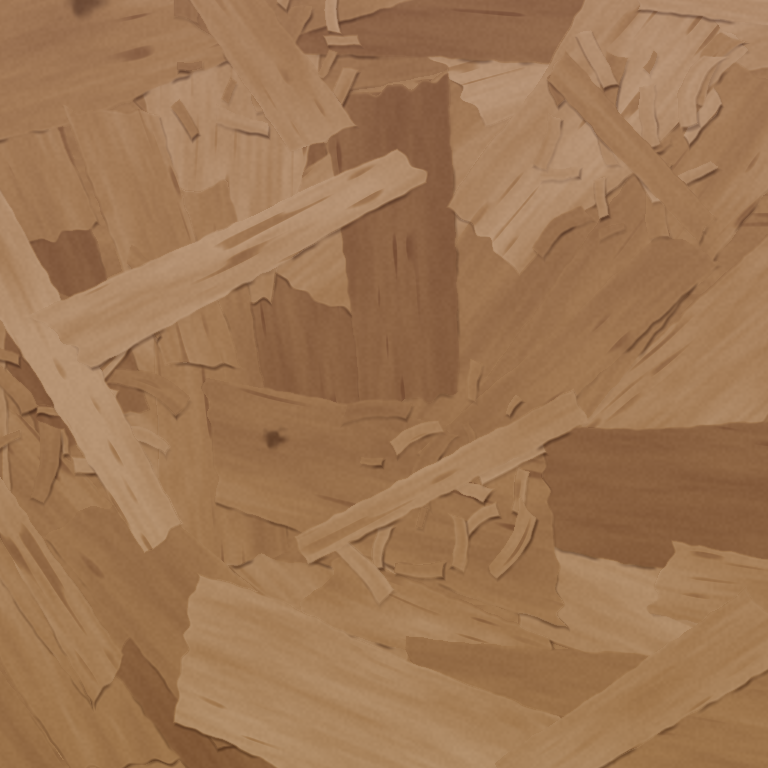
Write a Shadertoy shader that draws this texture.

```glsl
// Oriented strand board: pressed wood flakes, visited from the top one down.
// Strips lie over clusters of chips, which lie over broad flakes; a pixel stops
// at the first flake that hides the rest, and its grain is then drawn once.

const vec3 DARK_WOOD = vec3(0.505, 0.345, 0.23);
const vec3 MID_WOOD = vec3(0.63, 0.47, 0.32);
const vec3 PALE_WOOD = vec3(0.70, 0.56, 0.43);
const vec3 SHADOW_TINT = vec3(0.60, 0.53, 0.50);
const vec2 SHADOW_SHIFT = vec2(-0.0015, 0.0038);
const float EDGE_SOFTNESS = 0.0022;
const float TURN = 6.2832;
const int STRIPS = 7;
const int CHIPS = 76;
const int BROAD_FLAKES = 36;

float hash(vec2 p) {
    vec3 v = fract(p.xyx * 0.1031);
    v += dot(v, v.yzx + 33.33);
    return fract((v.x + v.y) * v.z);
}

vec3 hash3(float seed) {
    vec3 v = fract(seed * vec3(0.1031, 0.1030, 0.0973));
    v += dot(v, v.yzx + 33.33);
    return fract((v.xxy + v.yzz) * v.zyx);
}

float noise(vec2 p) {
    vec2 cell = floor(p), f = fract(p);
    f = f * f * (3.0 - 2.0 * f);
    float low = mix(hash(cell), hash(cell + vec2(1, 0)), f.x);
    float high = mix(hash(cell + vec2(0, 1)), hash(cell + vec2(1, 1)), f.x);
    return mix(low, high, f.y);
}

vec2 rotate(vec2 p, float angle) {
    float c = cos(angle), s = sin(angle);
    return vec2(c * p.x + s * p.y, c * p.y - s * p.x);
}

// Evenly spread points from a low-discrepancy sequence
vec2 spread(float i) {
    return fract(vec2(0.31, 0.67) + i * vec2(0.7549, 0.5698));
}

vec3 woodColor(float tone) {
    vec3 color = mix(DARK_WOOD, MID_WOOD, clamp(tone / 0.65, -0.3, 1.0));
    return mix(color, PALE_WOOD, clamp((tone - 0.65) / 0.35, 0.0, 1.15));
}

// Broad flakes share a leaning within each part of the board
float regionAngle(vec2 c) {
    if (c.y > 0.88) return 0.08;
    if (c.y > 0.48) return c.x < 0.55 ? -1.42 : 0.75;
    return c.x < 0.42 ? -0.88 : -0.32;
}

// Offsets that fray the ends and wave the sides of a flake
vec2 edgeWobble(vec2 q, float width, float seed) {
    float fray = noise(vec2(q.y * 65.0, seed + 9.0)) - 0.5;
    float bend = noise(vec2(q.x * 6.0, seed + 17.0)) - 0.5;
    float splinter = noise(vec2(q.x * 75.0, seed + 29.0)) - 0.5;
    return vec2(0.45 * min(width, 0.035) * fray, 0.18 * width * bend + 0.003 * splinter);
}

// Distance to a plank with slanted ends and tapered sides
float plankDistance(vec2 q, vec2 halfSize, float slant, float taper) {
    float ends = abs(q.x + slant * q.y) - halfSize.x;
    float sides = abs(q.y) - halfSize.y * (1.0 + taper * q.x / halfSize.x);
    return max(ends, sides);
}

// Soft streaks, fine fibres and a few short cracks
float grain(vec2 q, float seed) {
    float patches = noise(q * vec2(6.0, 15.0) + seed + 11.0) - 0.5;
    vec2 s = q + vec2(0.0, 0.014 * patches);
    float streaks = noise(s * vec2(5.0, 45.0) + seed) - 0.5;
    float fibres = noise(s * vec2(22.0, 150.0) + seed) - 0.5;
    float cracks = smoothstep(0.76, 0.95, noise(s * vec2(16.0, 120.0) + seed + 40.0));
    cracks *= smoothstep(-0.05, 0.25, patches);
    return 0.26 * patches + 0.20 * streaks + 0.15 * fibres - 0.5 * cracks;
}

float knot(vec2 p, vec2 centre, float radius) {
    vec2 q = (p - centre) / radius;
    float ragged = 0.8 * (noise(q * 2.5 + 7.0) - 0.5);
    return 0.8 * smoothstep(1.0, 0.1, length(q * vec2(0.7, 1.1)) + ragged);
}

void mainImage(out vec4 fragColor, in vec2 fragCoord) {
    vec2 p = fragCoord / iResolution.y;
    float broken = smoothstep(0.4, 0.75, noise(p * 38.0));
    float open = 1.0, light = 1.0, litSum = 0.0, toneSum = 0.0;
    float strongest = 0.0, grainSeed = 1.0;
    vec2 grainPoint = p;

    for (int i = 0; i < STRIPS + CHIPS + BROAD_FLAKES; i++) {
        float id = float(i);
        vec3 rnd = hash3(id + 3.0);
        vec2 centre, halfSize;
        float tone, angle, curl = 0.0, depth = 0.05;
        if (i < STRIPS) {
            centre = spread(id);
            halfSize = vec2(mix(0.14, 0.28, rnd.y), mix(0.013, 0.046, fract(rnd.y * 7.0)));
            tone = mix(0.62, 0.96, rnd.z);
            angle = (mod(id, 3.0) < 0.5 ? 0.55 : -0.85) + 0.4 * (rnd.x - 0.5);
        } else if (i < STRIPS + CHIPS) {
            // Four clusters of curled, crumbled chips
            float cluster = mod(id, 4.0);
            vec2 scatter = spread(floor(id / 4.0) + 0.37 * cluster) - 0.5;
            centre = spread(cluster + 2.0) + 0.25 * scatter;
            halfSize = mix(vec2(0.012, 0.004), vec2(0.052, 0.013), rnd.y);
            tone = mix(0.42, 0.92, rnd.z);
            angle = TURN * rnd.x;
            curl = 14.0 * (fract(rnd.y * 11.0) - 0.5);
            depth = 0.25;
        } else {
            centre = spread(id) * 1.1 - 0.05;
            halfSize = mix(vec2(0.15, 0.04), vec2(0.30, 0.11), vec2(rnd.y, fract(rnd.y * 7.0)));
            tone = rnd.z < 0.08 ? 0.17 : mix(0.42, 0.93, rnd.z);
            angle = regionAngle(centre) + 0.5 * (rnd.x - 0.5);
        }

        // Skip flakes that cannot reach this point
        vec2 offset = p - centre;
        float reach = halfSize.x + halfSize.y + 0.02;
        if (dot(offset, offset) > reach * reach) continue;
        vec2 q = rotate(offset, angle);
        q.y += curl * q.x * q.x;
        if (abs(q.y) > 1.4 * halfSize.y + 0.01) continue;

        float slant = fract(rnd.z * 13.0) - 0.5;
        float taper = 0.6 * (fract(rnd.x * 17.0) - 0.5);
        vec2 bent = q + edgeWobble(q, halfSize.y, id);
        float d = plankDistance(bent, halfSize, slant, taper);
        float cover = smoothstep(EDGE_SOFTNESS, -EDGE_SOFTNESS, d);
        float weight = open * cover;
        float rim = 0.05 * smoothstep(-0.005, -0.001, d);
        toneSum += weight * (tone + rim);
        litSum += weight * light;
        open -= weight;
        if (weight > strongest) {
            strongest = weight;
            grainPoint = q;
            grainSeed = id;
        }
        if (open < 0.01) break;

        // Shadow cast on everything underneath
        float shadowDist = plankDistance(bent + rotate(SHADOW_SHIFT, angle), halfSize, slant, taper);
        light *= 1.0 - smoothstep(0.003, -0.003, shadowDist) * (depth + 0.7 * broken);
    }

    // Bare board fills whatever is left open
    toneSum += open * 0.55;
    litSum += open * light;
    vec3 color = woodColor(toneSum + grain(grainPoint, grainSeed));
    color *= mix(SHADOW_TINT, vec3(1.0), litSum);

    for (float k = 0.0; k < 2.0; k++)
        color *= mix(vec3(1.0), SHADOW_TINT, knot(p, spread(k + 61.0), 0.018 + 0.012 * k));

    // Yellower and dimmer towards the bottom, with faint surface speckle
    color += (p.y - 0.5) * vec3(0.02, 0.02, 0.05);
    color += 0.022 * (noise(p * 260.0) - 0.5);
    fragColor = vec4(color, 1.0);
}
```
